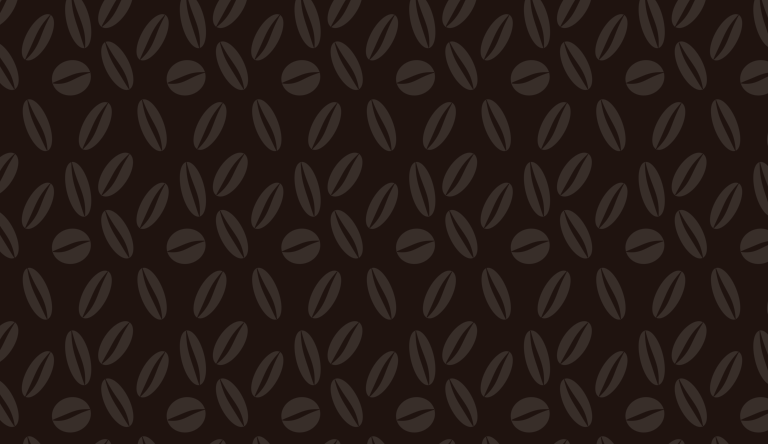
Give the GLSL for this pattern, as a Shadertoy shader.

```glsl
// Coffee beans scattered on a dark roast ground, seven to a repeating tile.
// Each bean is a turned ellipse with a tapering, gently bent slit cut out of it;
// every pixel measures its distance to the nearest wrapped copy of each bean.

#define DESIGN_HEIGHT 444.0              // canvas height in design units
#define TILE vec2(114.7, 168.5)          // size of one repeat
#define GROUND vec3(0.120, 0.073, 0.060)
#define BEAN vec3(0.220, 0.182, 0.162)
#define SLIT_WIDTH 2.3                   // half width at the middle
#define SLIT_BEND 0.8                    // sideways sway of the slit
#define EDGE_SOFTNESS 0.75               // in output pixels
#define BEAN_COUNT 7

// Centre x, y (from the upper left corner), turn, half length
const vec4 PLACES[BEAN_COUNT] = vec4[](
    vec4( 37.9,  -37.3, 1.06, 25.7),
    vec4( 78.2,  -20.8, 1.81, 28.0),
    vec4(115.6,   -6.1, 0.98, 25.0),
    vec4(117.3,  -65.7, 2.04, 26.5),
    vec4( 71.4,  -77.8, 0.28, 19.6),
    vec4( 37.4, -125.2, 1.94, 27.4),
    vec4( 95.3, -126.0, 1.07, 26.4));

const float HALF_WIDTHS[BEAN_COUNT] =
    float[](11.5, 11.6, 12.6, 12.0, 17.5, 11.6, 12.0);

// Approximate signed distance to an ellipse
float ellipseDistance(vec2 p, vec2 radii) {
    float k = length(p / radii);
    float slope = length(p / (radii * radii));
    return k * (k - 1.0) / max(slope, 1e-4);
}

// Lens along the long axis, a little fuller at one end
float slitDistance(vec2 p, float halfLength) {
    float u = clamp(p.x / halfLength, -1.0, 1.0);
    float width = SLIT_WIDTH * (1.0 - u * u) * (1.0 - 0.3 * u) + 0.25;
    return abs(p.y - SLIT_BEND * sin(3.14159 * u)) - width;
}

float beanDistance(vec2 p, vec2 radii) {
    return max(ellipseDistance(p, radii), -slitDistance(p, radii.x));
}

void mainImage(out vec4 fragColor, in vec2 fragCoord) {
    float pixel = DESIGN_HEIGHT / iResolution.y;
    vec2 p = (fragCoord - vec2(0.0, iResolution.y)) * pixel;

    float dist = 1e3;
    for (int i = 0; i < BEAN_COUNT; i++) {
        // Offset to the nearest copy, turned onto the long axis
        vec2 offset = p - PLACES[i].xy;
        offset -= TILE * floor(offset / TILE + 0.5);
        vec2 axis = vec2(cos(PLACES[i].z), sin(PLACES[i].z));
        vec2 local = vec2(dot(offset, axis), dot(offset, vec2(-axis.y, axis.x)));
        dist = min(dist, beanDistance(local, vec2(PLACES[i].w, HALF_WIDTHS[i])));
    }

    float edge = EDGE_SOFTNESS * pixel;
    float cover = 1.0 - smoothstep(-edge, edge, dist);
    fragColor = vec4(mix(GROUND, BEAN, cover), 1.0);
}
```
